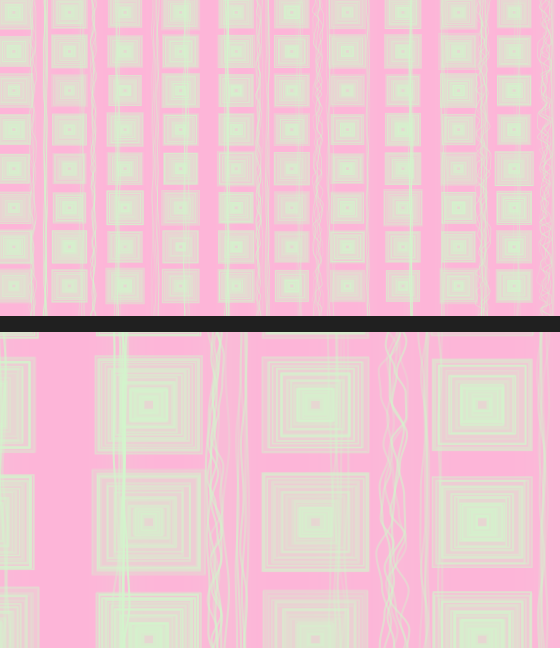
Top, the full canvas; bottom, a detail of the centre.
Reproduce this pattern procedurally as a WebGL 2 fragment shader.

```glsl
#version 300 es
precision highp float;
// Ten by eight grid of nested, irregular square outlines in pale green on pink,
// crossed by vertical bundles of wavering threads. Every translucent layer
// reduces how much of the pink ground shows; green fills the remainder.

uniform vec2 u_resolution;
out vec4 fragColor;

const vec3 PINK = vec3(1.0, 0.70, 0.85);
const vec3 GREEN = vec3(0.825, 0.96, 0.80);
const vec2 GRID = vec2(10.0, 8.0);
const vec2 PITCH = vec2(0.1759, 0.1237);      // units of canvas height
const vec2 FIRST_CENTER = vec2(0.044, 0.095);
const int RINGS = 15;
const int THREADS = 7;

float hash(vec2 p) {
    return fract(sin(dot(p, vec2(127.1, 311.7))) * 43758.5453);
}

float noise(float t, float seed) {
    float i = floor(t);
    float f = t - i;
    f = f * f * (3.0 - 2.0 * f);
    return mix(hash(vec2(i, seed)), hash(vec2(i + 1.0, seed)), f) * 2.0 - 1.0;
}

// Share of a pixel covered by a line of the given half width
float stroke(float d, float halfWidth, float px) {
    float hi = min(d + 0.5 * px, halfWidth);
    float lo = max(d - 0.5 * px, -halfWidth);
    return clamp((hi - lo) / px, 0.0, 1.0);
}

float fill(float d, float px) {
    return clamp(0.5 - d / px, 0.0, 1.0);
}

float box(vec2 p, vec2 halfSize) {
    vec2 q = abs(p) - halfSize;
    return length(max(q, 0.0)) + min(max(q.x, q.y), 0.0);
}

// Pink left showing by one motif of nested outlines
float nestedSquares(vec2 p, vec2 id, float px) {
    float size = 0.050 + 0.008 * hash(id + 3.7);
    float density = mix(0.75, 1.15, hash(id + 9.2));
    float pinkLeft = 1.0;
    for (int i = 0; i < RINGS; i++) {
        float k = float(i);
        vec2 seed = id * 17.0 + vec2(k, k * 2.3);
        float t = (k + hash(seed)) / float(RINGS);
        vec2 wobble = vec2(hash(seed + 1.3), hash(seed + 2.9)) - 0.5;
        vec2 halfSize = size * mix(0.10, 1.0, t) * vec2(1.07, 0.98) + wobble * 0.003;
        float d = box(p, halfSize);
        float width = mix(0.0006, 0.0016, hash(seed + 5.1));
        float line = stroke(d, width, px) * mix(0.25, 0.75, hash(seed + 7.7));
        pinkLeft *= 1.0 - line * density;
        pinkLeft *= 1.0 - 0.055 * density * fill(d, px);
    }
    // Underlying tint, dense heart and small open core
    pinkLeft *= 1.0 - 0.24 * fill(box(p, size * vec2(1.04, 0.95)), px);
    vec2 heart = vec2(0.013, 0.011) + 0.009 * hash(id + 6.4);
    pinkLeft *= 1.0 - 0.45 * fill(box(p, heart) - 0.003, px);
    float core = fill(box(p, vec2(0.0045, 0.004)), px);
    return mix(pinkLeft, 0.55, 0.8 * core);
}

// Pink left showing by a vertical bundle around x
float threadBundle(vec2 p, float x, float seed, float spread, float sway,
                   float frequency, float alpha, float px) {
    float dx = p.x - x;
    if (abs(dx) > 2.0 * (spread + sway) + 0.03) return 1.0;
    float haze = exp(-dx * dx / 0.0004);
    float pinkLeft = 1.0 - 0.12 * alpha * haze;
    for (int i = 0; i < THREADS; i++) {
        float s = seed * 31.0 + float(i) * 3.0;
        float rate = frequency * mix(0.6, 1.4, hash(vec2(s, 4.0)));
        float offset = (hash(vec2(s, 1.0)) * 2.0 - 1.0) * spread;
        float bend = sway * noise(p.y * rate, s);
        float ahead = sway * noise((p.y + 0.001) * rate, s);
        float slope = (ahead - bend) / 0.001;
        float d = (dx - offset - bend) / sqrt(1.0 + slope * slope);
        float fade = mix(0.45, 1.0, smoothstep(-0.5, 0.2, noise(p.y * 3.0, s + 1.0)));
        pinkLeft *= 1.0 - alpha * fade * stroke(d, 0.0011, px);
    }
    return pinkLeft;
}

void main() {
    vec2 p = gl_FragCoord.xy / u_resolution.y;
    float px = 1.0 / u_resolution.y;
    float pinkLeft = 0.96;

    // Grid of motifs
    vec2 cell = (p - FIRST_CENTER) / PITCH + 0.5;
    vec2 id = floor(cell);
    if (all(greaterThanEqual(id, vec2(0.0))) && all(lessThan(id, GRID)))
        pinkLeft *= nestedSquares((fract(cell) - 0.5) * PITCH, id, px);

    // Tight, nearly straight bundles; every fifth is heavier
    for (int i = 0; i < 15; i++) {
        float k = float(i);
        float jitter = (hash(vec2(k, 8.0)) - 0.5) * 0.025;
        float heavy = step(mod(k, 5.0), 0.5);
        float alpha = mix(0.3 + 0.3 * hash(vec2(k, 2.0)), 0.85, heavy);
        float spread = mix(0.012, 0.006, heavy);
        pinkLeft *= threadBundle(p, 0.141 + 0.1148 * k + jitter, k + 1.0,
                                 spread, 0.004, 14.0, alpha, px);
    }
    // Loose braids in alternating pairs, wilder toward the right
    for (int j = 0; j < 6; j++) {
        float k = float(j);
        float x = 0.104 + 0.19 * mod(k, 2.0) + 0.712 * floor(k * 0.5);
        float wild = smoothstep(2.0, 5.0, k);
        pinkLeft *= threadBundle(p, x, k + 40.0, mix(0.005, 0.015, wild),
                                 mix(0.009, 0.02, wild), mix(26.0, 42.0, wild), 0.55, px);
    }
    fragColor = vec4(mix(GREEN, PINK, pinkLeft), 1.0);
}
```
